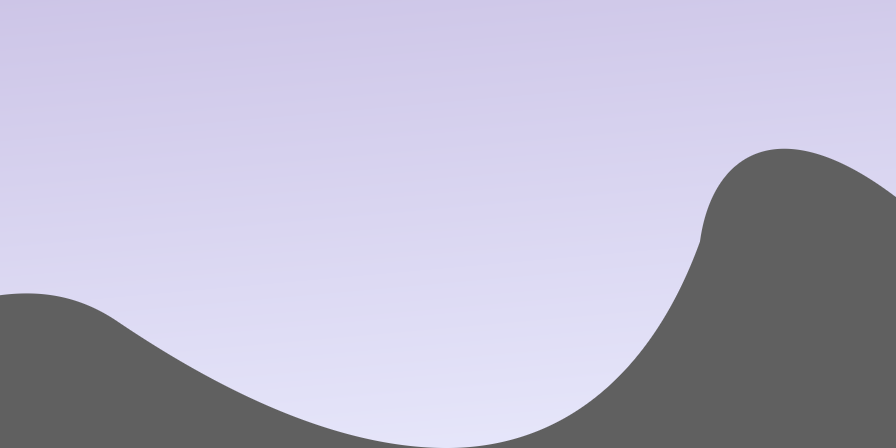
Give the GLSL for this background, as a Shadertoy shader.

```glsl
vec2 bezier(vec2 a, vec2 b, vec2 c, vec2 d, float t) {
    float s = 1.0 - t;
    return s * s * s * a + 3.0 * s * t * (s * b + t * c) + t * t * t * d;
}

vec2 bezierTangent(vec2 a, vec2 b, vec2 c, vec2 d, float t) {
    float s = 1.0 - t;
    return 3.0 * (s * s * (b - a) + 2.0 * s * t * (c - b) + t * t * (d - c));
}

// Approximate signed distance above a curve that always advances in x
float curveDistance(vec2 p, vec2 a, vec2 b, vec2 c, vec2 d) {
    float low = 0.0, high = 1.0;
    for (int i = 0; i < 18; i++) {
        float mid = 0.5 * (low + high);
        if (bezier(a, b, c, d, mid).x < p.x) low = mid;
        else high = mid;
    }
    float t = 0.5 * (low + high);
    vec2 tangent = normalize(bezierTangent(a, b, c, d, t));
    return (p.y - bezier(a, b, c, d, t).y) * tangent.x;
}

// Four joined spans: left hill, long descent, steep climb, right hill
float hillDistance(vec2 p) {
    vec2 start = vec2(0.0, 0.341);
    vec2 shoulder = vec2(0.26, 0.284);
    vec2 valley = vec2(0.997, 0.0);
    vec2 ledge = vec2(1.5625, 0.461);
    vec2 end = vec2(2.0, 0.56);
    if (p.x < shoulder.x)
        return curveDistance(p, start, vec2(0.099, 0.354), vec2(0.182, 0.336), shoulder);
    if (p.x < valley.x)
        return curveDistance(p, shoulder, vec2(0.495, 0.125), vec2(0.755, 0.0), valley);
    if (p.x < ledge.x)
        return curveDistance(p, valley, vec2(1.263, 0.0), vec2(1.458, 0.172), ledge);
    return curveDistance(p, ledge, vec2(1.589, 0.656), vec2(1.737, 0.76), end);
}

void mainImage(out vec4 fragColor, in vec2 fragCoord) {
    vec2 uv = fragCoord / iResolution.xy;

    // Slightly tilted lavender sky
    float fade = 0.85 * (1.0 - uv.y) + 0.15 * uv.x;
    vec3 sky = mix(vec3(0.804, 0.773, 0.906), vec3(0.908, 0.91, 0.986), fade);

    // Flat grey ground with a pixel-wide soft edge
    float distanceAbove = hillDistance(uv * vec2(2.0, 1.0));
    float ground = clamp(0.5 - distanceAbove * iResolution.y, 0.0, 1.0);
    fragColor = vec4(mix(sky, vec3(0.378), ground), 1.0);
}
```
